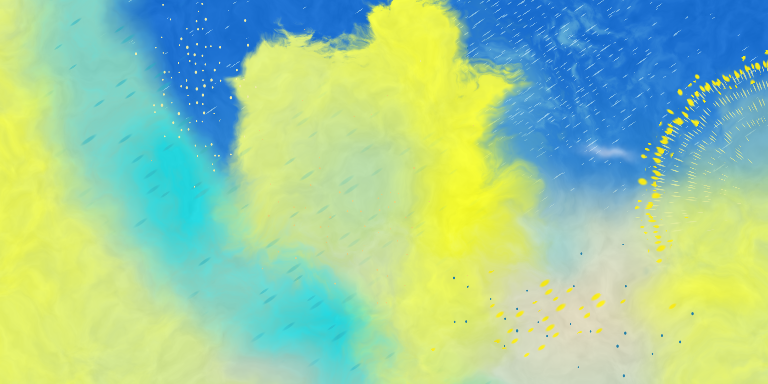
Write a WebGL 2 fragment shader that draws this background.

```glsl
#version 300 es
precision highp float;
// Clouds of yellow and cyan powder bursting across a blue sky, with flying flecks.

uniform vec2 u_resolution;
out vec4 fragColor;

const vec3 YELLOW = vec3(.94, .97, .26);
const vec3 LIME = vec3(.83, .91, .56);
const vec3 PALE = vec3(.76, .87, .71);
const vec3 CYAN = vec3(.13, .83, .86);
const vec3 MIST = vec3(.38, .68, .81);
const vec3 BEAD = vec3(.97, .92, .1);

// Centre and radius of the puffs that form the middle cloud
const vec3 PUFFS[9] = vec3[9](
  vec3(1.08, .92, .12), vec3(.76, .8, .12), vec3(1.14, .66, .16),
  vec3(.85, .57, .24), vec3(1.17, .45, .17), vec3(1.1, .2, .16),
  vec3(1.12, .02, .11), vec3(1.01, .79, .12), vec3(1.28, .76, .04));

vec3 hash3(vec2 p) {
  vec3 q = fract(p.xyx * vec3(.1031, .103, .0973));
  q += dot(q, q.yxz + 33.33);
  return fract((q.xxy + q.yzz) * q.zyx);
}

float noise(vec2 p) {
  vec2 i = floor(p), f = fract(p);
  f = f * f * (3. - 2. * f);
  return mix(mix(hash3(i).x, hash3(i + vec2(1, 0)).x, f.x),
             mix(hash3(i + vec2(0, 1)).x, hash3(i + 1.).x, f.x), f.y);
}

// Layered noise centred on zero
float fbm(vec2 p) {
  float sum = -.48, amp = .5;
  for (int i = 0; i < 5; i++) {
    sum += amp * noise(p);
    p = mat2(1.6, 1.2, -1.2, 1.6) * p + 7.3;
    amp *= .5;
  }
  return sum;
}

// One soft ellipse per grid cell, present with the given chance
float flecks(vec2 grid, vec2 size, float chance) {
  vec3 h = hash3(floor(grid) + 40.);
  vec2 centre = mix(size, 1. - size, h.xy);
  float grow = mix(.45, 1., fract(h.z * 37.));
  return step(h.z, chance) * smoothstep(1., .4, length((fract(grid) - centre) / (size * grow)));
}

// Soft falloff around a centre
float glow(vec2 p, vec2 centre, vec2 radius) {
  vec2 d = (p - centre) / radius;
  return exp(-dot(d, d));
}

void main() {
  vec2 p = gl_FragCoord.xy / u_resolution * vec2(2, 1);
  vec2 swirl = vec2(fbm(p * 5.), fbm(p * 5. + 17.));
  vec2 q = p + .14 * swirl;
  float grain = fbm(p * 14. + swirl * 4.);
  float fine = fbm(p * 38. + swirl * 9.);
  vec2 slant = mat2(.82, -.57, .57, .82) * p;

  // Sky with slanted white streaks and a thin smear
  vec3 col = mix(vec3(.18, .52, .83), vec3(.11, .44, .82), smoothstep(.55, .9, p.y));
  float spray = glow(p, vec2(1.4, .82), vec2(.25, .22));
  col = mix(col, MIST, spray * smoothstep(-.1, .5, grain + fine));
  vec3 streak = vec3(.7, .87, .94);
  col = mix(col, streak, .7 * flecks(slant * vec2(17, 62), vec2(.42, .15), .08 + .45 * spray));
  col = mix(col, streak, .6 * flecks(slant * vec2(36, 95) + 3., vec2(.4, .24), .05 + .5 * spray));
  col = mix(col, vec3(.7, .78, .9), .8 * glow(q, vec2(1.57, .617), vec2(.07, .018)));

  // Pale haze and a pink bloom low on the right
  col = mix(col, vec3(.76, .84, .75), smoothstep(.6, .4, q.y));
  col = mix(col, vec3(.89, .84, .73), .8 * glow(q, vec2(1.5, .2), vec2(.28, .2)));
  col = mix(col, vec3(.55, .82, .85), .6 * glow(q, vec2(1.43, .38), vec2(.09, .09)));

  // Cyan river with two deep pools, sweeping down from the upper left
  float across = q.x - (1.03 - 1.5 * q.y + .67 * q.y * q.y);
  float reach = mix(.16, .27, smoothstep(.75, .55, q.y));
  float pools = glow(q, vec2(.47, .52), vec2(.13, .17)) + glow(q, vec2(.85, .15), vec2(.16, .12));
  vec3 river = mix(vec3(.52, .83, .77), CYAN, clamp(pools * (.95 + grain) + .5 * fine, 0., 1.));
  col = mix(col, river, smoothstep(reach + .03, reach - .12, across));
  float dabs = flecks(slant * vec2(12, 34), vec2(.38, .24), .35);
  col = mix(col, vec3(.15, .7, .77), .5 * dabs * smoothstep(.3, .1, abs(across)));

  // Left cloud
  float leftEdge = mix(-.26, -.06, p.y);
  vec3 leftTone = mix(LIME, PALE, smoothstep(-.45, -.15, across));
  leftTone = mix(leftTone, YELLOW, clamp(.75 * glow(q, vec2(0, .5), vec2(.27, .6)) + .6 * grain, 0., 1.));
  col = mix(col, leftTone, smoothstep(leftEdge + .09, leftEdge - .17, across));
  col = mix(col, vec3(.75, .8, .78), .6 * glow(q, vec2(.68, .02), vec2(.13, .07)));

  // Middle cloud, joined smoothly from its puffs
  float blend = 0.;
  vec2 rough = q + .12 * vec2(grain, -fine);
  for (int i = 0; i < 9; i++)
    blend += exp(-30. * (length(rough - PUFFS[i].xy) - PUFFS[i].z));
  float cloud = -log(blend) / 30.;
  float sunny = smoothstep(.8, 1.25, q.x + .35 * (q.y - .5)) * smoothstep(-.15, .4, q.y);
  vec3 cloudTone = mix(LIME, YELLOW, clamp(.75 * sunny + .6 * grain + .15, 0., 1.));
  cloudTone = mix(cloudTone, vec3(.67, .83, .7), .8 * glow(q, vec2(.93, .52), vec2(.17, .17)));
  cloudTone = mix(cloudTone, vec3(.96, .98, .1), .65 * glow(q, vec2(1.24, .45), vec2(.12, .18)));
  col = mix(col, MIST, .6 * smoothstep(.1, 0., cloud + .2 * fine) * smoothstep(1.15, 1.35, p.x) * smoothstep(.4, .6, p.y));
  float softness = mix(.1, .025, smoothstep(.35, .7, p.y));
  col = mix(col, cloudTone, smoothstep(softness, -softness, cloud));
  col = mix(col, vec3(.48, .78, .66), .45 * dabs * glow(p, vec2(.8, .5), vec2(.3, .2)));

  // Right burst: dust, radial spray and a beaded rim
  vec2 ray = p - vec2(2.1, .45);
  float angle = atan(ray.y, -ray.x);
  float radius = length(ray) + .03 * (noise(vec2(angle * 9., 3)) - .5);
  col = mix(col, vec3(.56, .77, .76), .7 * smoothstep(.43, .27, radius + .2 * grain));
  float dust = smoothstep(1.6, 1.85, q.x) * smoothstep(.66, .4, q.y);
  col = mix(col, mix(LIME, YELLOW, clamp(.4 + grain, 0., 1.)), .9 * dust);
  col = mix(col, YELLOW, .7 * glow(q, vec2(1.83, .22), vec2(.14, .06)));
  float jets = .85 * smoothstep(.15, .36, radius) * smoothstep(.43, .4, radius) * smoothstep(.36, .5, p.y);
  col = mix(col, vec3(.88, .92, .6), .8 * flecks(vec2(angle * 38., radius * 24.), vec2(.3, .45), jets));
  float rim = exp(-pow((radius - .41) / .024, 2.)) * smoothstep(-.5, -.1, angle);
  col = mix(col, BEAD, flecks(vec2(angle * 14., radius * 26.), vec2(.42, .46), rim));
  col = mix(col, BEAD, flecks(vec2(angle * 26., radius * 32. + .4), vec2(.36, .46), rim));

  // Scattered beads: upper left, lower right, dark and warm specks
  float beads = glow(p, vec2(.51, .8), vec2(.1, .18));
  col = mix(col, vec3(.93, .92, .65), flecks(p * 46., vec2(.22, .28), .75 * beads));
  col = mix(col, BEAD, flecks(slant * vec2(21, 38), vec2(.42, .34), .65 * glow(p, vec2(1.47, .18), vec2(.2, .08))));
  col = mix(col, vec3(.14, .5, .66), flecks(p * 34. + 9., vec2(.17, .22), .2 * glow(p, vec2(1.5, .17), vec2(.25, .16))));
  col = mix(col, vec3(.95, .78, .45), .7 * flecks(p * 45. + 5., vec2(.18), .25 * glow(p, vec2(.9, .45), vec2(.25, .15))));

  fragColor = vec4(clamp(col + .05 * grain + .07 * fine, 0., 1.), 1);
}
```
